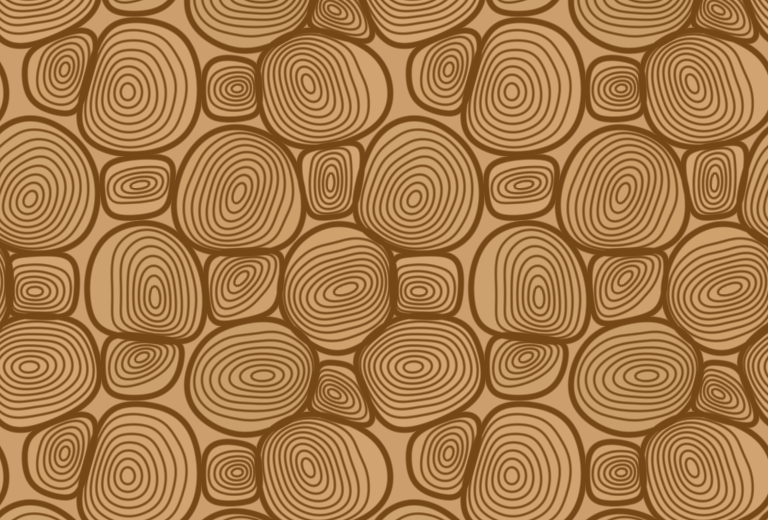
This pattern is drawn by a Shadertoy shader. Its source:

```glsl
#define CELLS_ACROSS 8.0    // lattice cells over the canvas width
#define PERIOD 4.0          // cells before the layout repeats
#define JITTER 0.46         // scatter of the log centres
#define ROUNDNESS 6.0       // lower is rounder, higher is more angular
#define FIT 0.95            // below 1 pushes neighbours together
#define BARK_WIDTH 0.031    // half width of the outlines
#define RING_WIDTH 0.0125   // half width of the growth rings
#define SOFTNESS 0.012      // blur of all line edges
#define WOBBLE 0.03         // unevenness of the rings

const vec3 BARK_COLOR = vec3(0.46, 0.28, 0.09);
const vec3 RING_COLOR = vec3(0.48, 0.30, 0.11);
const vec3 WOOD_LIGHT = vec3(0.83, 0.65, 0.45);
const vec3 WOOD_DARK  = vec3(0.78, 0.61, 0.405);
const vec3 GAP_COLOR  = vec3(0.80, 0.62, 0.43);

float hash(vec2 p) {
    return fract(sin(dot(p, vec2(127.1, 311.7))) * 43758.5453);
}

// Centre (xy) and radius (z) of a log; large and small ones alternate
vec3 logAt(vec2 id) {
    vec2 key = mod(id, PERIOD);
    float large = mod(key.x + key.y, 2.0);
    float size = hash(key + 7.7);
    vec2 offset = vec2(hash(key + 1.3), hash(key + 17.9)) - 0.5;
    float radius = mix(mix(0.26, 0.45, size), mix(0.58, 0.80, size), large);
    return vec3(id + 0.5 + JITTER * offset, radius);
}

mat2 grainTurn(vec2 key) {
    float angle = 3.14159 * hash(key + 31.1);
    return mat2(cos(angle), -sin(angle), sin(angle), cos(angle));
}

float grainStretch(vec2 key) {
    return mix(1.04, 1.28, hash(key + 43.7));
}

// x: 0 at the heart to 1 at the bark, y: signed distance to the bark
vec2 logShape(vec2 p, vec2 id, vec3 self) {
    vec2 key = mod(id, PERIOD);
    vec2 q = p - self.xy;

    // Elliptical limit on the size
    mat2 turn = grainTurn(key);
    float stretch = grainStretch(key);
    vec2 scale = vec2(1.0 / stretch, stretch) / (1.3 * self.z);
    vec2 v = turn * q * scale;
    float h = max(length(v), 1e-4);
    float total = pow(h, ROUNDNESS);
    vec2 slope = pow(h, ROUNDNESS - 2.0) * ((v * scale) * turn);

    // Each neighbour adds a soft dividing line, split by radius
    for (int y = -2; y <= 2; y++)
    for (int x = -2; x <= 2; x++) {
        if (x == 0 && y == 0) continue;
        vec3 other = logAt(id + vec2(x, y));
        vec2 toOther = other.xy - self.xy;
        float gap = length(toOther);
        vec2 normal = toOther * (self.z + other.z) / (gap * gap * self.z);
        h = max(dot(q, normal), 1e-4);
        float power = pow(h, ROUNDNESS - 1.0);
        total += power * h;
        slope += power * normal;
    }
    float level = pow(total, 1.0 / ROUNDNESS);
    float steepness = FIT * length(slope) * level / total;
    level *= FIT;
    return vec2(level, (level - 1.0) / max(steepness, 1e-4));
}

void mainImage(out vec4 fragColor, in vec2 fragCoord) {
    float pixel = CELLS_ACROSS / iResolution.x;
    vec2 p = fragCoord * pixel;
    vec2 home = floor(p);

    // Find the log around this point and the nearest outline
    float level = 9.0, bark = 9.0;
    vec2 owner = home;
    for (int y = -1; y <= 1; y++)
    for (int x = -1; x <= 1; x++) {
        vec2 id = home + vec2(x, y);
        vec3 self = logAt(id);
        if (distance(p, self.xy) > 1.3) continue;
        vec2 shape = logShape(p, id, self);
        bark = min(bark, abs(shape.y));
        if (shape.x < level) { level = shape.x; owner = id; }
    }

    // Rings pass from a narrow off-centre heart to the outer shape
    vec2 key = mod(owner, PERIOD);
    vec3 self = logAt(owner);
    vec2 q = p - self.xy;
    vec2 heart = 0.25 * self.z * (vec2(hash(key + 53.2), hash(key + 61.4)) - 0.5);
    float stretch = grainStretch(key) * grainStretch(key);
    vec2 v = grainTurn(key) * (q - heart) * vec2(1.0 / stretch, stretch);
    float growth = mix(length(v) / self.z, level, min(level * level, 1.0));
    float phase = 6.28 * hash(key + 71.8);
    growth += WOBBLE * level * (1.0 - level) * 2.0
            * sin(q.x * 11.0 + phase) * sin(q.y * 9.0 - phase);

    float count = floor(2.5 + 9.0 * self.z + hash(key + 83.6));
    float age = growth * count;
    float nearest = round(age);
    float rate = max(length(vec2(dFdx(age), dFdy(age))), 1e-4);
    float ring = abs(age - nearest) / rate * pixel;

    // Colour
    float blur = max(SOFTNESS, 0.7 * pixel);
    float inside = step(level, 1.0);
    float ringMask = inside * step(0.5, nearest) * step(nearest, count - 0.5);
    ringMask *= 1.0 - smoothstep(RING_WIDTH - blur, RING_WIDTH + blur, ring);
    float barkMask = 1.0 - smoothstep(BARK_WIDTH - blur, BARK_WIDTH + blur, bark);
    vec3 wood = mix(WOOD_DARK, WOOD_LIGHT, mix(0.2, 1.0, hash(key + 97.3)));
    vec3 color = mix(GAP_COLOR, wood, inside);
    color = mix(color, RING_COLOR, ringMask);
    color = mix(color, BARK_COLOR, barkMask);
    fragColor = vec4(color, 1.0);
}
```
